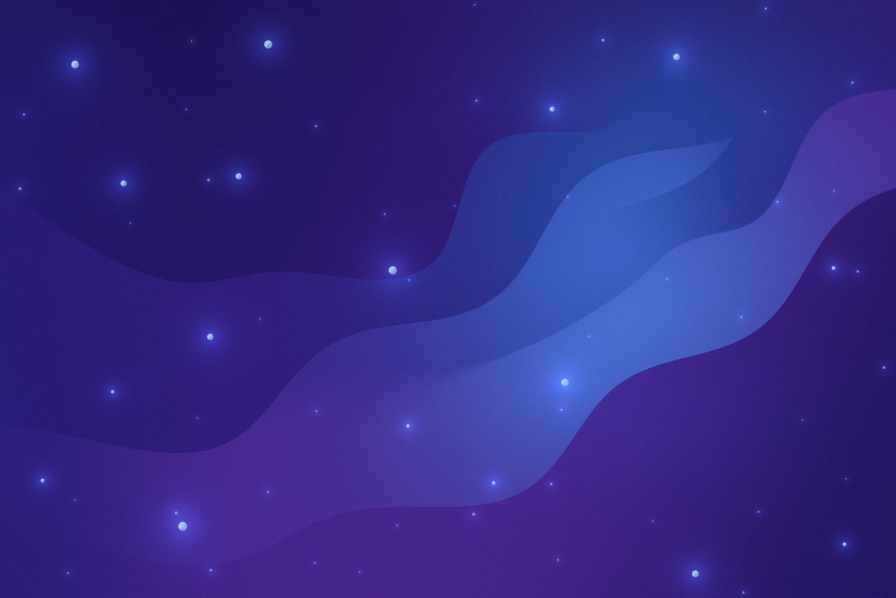
Give the GLSL for this background, as a Shadertoy shader.

```glsl
#define WAVE_AXIS vec2(0.8, 0.6)
#define NAVY vec3(0.13, 0.08, 0.38)
#define PLUM vec3(0.18, 0.10, 0.45)
#define INDIGO vec3(0.19, 0.11, 0.48)
#define VIOLET vec3(0.28, 0.155, 0.565)
#define DUSK_BLUE vec3(0.16, 0.28, 0.63)
#define BRIGHT_BLUE vec3(0.24, 0.41, 0.79)
#define STAR_COLOR vec3(0.72, 0.88, 0.95)
#define STAR_GLOW vec3(0.22, 0.36, 0.80)
#define STAR_SIZE 0.0095
#define GRAIN 0.012

vec2 hash22(vec2 p) {
    vec3 q = fract(p.xyx * vec3(0.1031, 0.1030, 0.0973));
    q += dot(q, q.yzx + 33.33);
    return fract((q.xx + q.yz) * q.zy);
}

// Wavy height across the axis, curling upward before bendStart
float ribbon(float s, float level, float amp, float crest, float period,
             float bendStart, float bend) {
    float rise = max(bendStart - s, 0.0);
    return level + amp * cos(6.28318 * (s - crest) / period) + bend * rise * rise;
}

float cover(float d) {
    return clamp(d / max(fwidth(d), 1e-5) + 0.5, 0.0, 1.0);
}

float glow(vec2 w, vec2 center, vec2 radius) {
    vec2 d = (w - center) / radius;
    return exp(-dot(d, d));
}

// Jittered stars: x holds the lit disc, y its halo
vec2 starField(vec2 p, float cellSize, float size, float density, float seed) {
    vec2 cell = floor(p / cellSize);
    vec2 light = vec2(0.0);
    float aa = 0.8 / iResolution.y;
    for (int j = -1; j <= 1; j++) {
        for (int i = -1; i <= 1; i++) {
            vec2 id = cell + vec2(float(i), float(j));
            vec2 kind = hash22(id + seed + 57.0);
            vec2 d = p - (id + 0.15 + 0.7 * hash22(id + seed)) * cellSize;
            float radius = size * mix(0.35, 1.0, kind.x * kind.x);
            float present = step(kind.y, density);
            float dist = length(d);
            float shade = 0.85 - 0.25 * smoothstep(-0.3, 0.3, (d.x - d.y) / radius);
            float disc = 1.0 - smoothstep(radius * 0.6 - aa, radius * 0.6 + aa, dist);
            light.x = max(light.x, present * disc * shade);
            light.y += present * exp(-dist / (radius * 2.2));
        }
    }
    return light;
}

void mainImage(out vec4 fragColor, in vec2 fragCoord) {
    vec2 p = fragCoord / iResolution.y;
    // w.x runs along the ribbons, w.y across them
    vec2 w = vec2(dot(p, WAVE_AXIS), dot(p, vec2(-WAVE_AXIS.y, WAVE_AXIS.x)));
    float s = w.x;

    // Ribbon borders, from top to bottom
    float upper = ribbon(s, 0.064, 0.050, 1.11, 0.41, 0.82, 3.0);
    float crest = ribbon(s, 0.006 - 0.06 * s, 0.043, 1.22, 0.53, 0.70, 0.7);
    float lobe = ribbon(s, -0.11, 0.025, 1.585, 0.45, 1.0, 0.0);
    float inner = ribbon(s, -0.215, 0.038 * smoothstep(1.15, 1.4, s), 1.6, 0.42, 1.15, 0.6);
    float lower = ribbon(s, -0.368, 0.033, 1.53, 0.49, 1.0, 0.5);

    // Sky with a faint blue haze at the top
    vec3 haze = mix(INDIGO, DUSK_BLUE, glow(w, vec2(1.26, -0.07), vec2(0.36, 0.25)));
    float skyFade = smoothstep(0.2, 0.6, length((p - vec2(0.2, 0.9)) * vec2(1.0, 0.8)));
    vec3 sky = mix(NAVY, PLUM, skyFade);
    sky = mix(sky, haze, smoothstep(1.02, 1.36, s));
    vec3 color = mix(sky, haze, cover(upper - w.y));

    // Crest ribbon, dissolving into the haze on the right
    vec3 band = mix(vec3(0.23, 0.145, 0.54), BRIGHT_BLUE - 0.02,
                    glow(w, vec2(1.20, -0.14), vec2(0.36, 0.25)));
    band = mix(band, haze, smoothstep(1.15, 1.45, s) * cover(lobe - w.y));
    float underCrest = cover(crest - w.y);
    color = mix(color, band, underCrest * (1.0 - smoothstep(1.32, 1.53, s)));

    // Brightest ribbon, its border softening toward the left
    vec3 bright = mix(VIOLET, BRIGHT_BLUE + vec3(0.03, 0.01, 0.01),
                      glow(w, vec2(1.12, -0.25), vec2(0.37, 0.24)));
    float softness = mix(0.10, 0.002, smoothstep(0.55, 0.95, s));
    float underInner = smoothstep(-softness, softness, inner - w.y);
    color = mix(color, bright, underInner * underCrest);

    // Lower ground
    vec3 ground = mix(VIOLET - vec3(0.01, 0.015, 0.02), NAVY,
                      smoothstep(0.75, 1.5, p.x - 0.4 * p.y));
    ground += vec3(0.0, 0.03, 0.05) * glow(p, vec2(1.08, 0.32), vec2(0.25, 0.15));
    color = mix(color, ground, cover(lower - w.y));

    // Side and top shading
    color = mix(color, vec3(0.14, 0.105, 0.45),
                0.8 * (1.0 - smoothstep(-0.05, 0.40, p.x + 0.12 * (p.y - 0.5))));
    color *= 1.0 - 0.10 * smoothstep(0.78, 1.0, p.y);

    // Large and small stars
    vec2 stars = starField(p, 0.25, STAR_SIZE * 1.4, 0.75, 11.0);
    vec2 dust = starField(p + 0.07, 0.16, STAR_SIZE * 0.45, 0.6, 83.0);
    color += STAR_GLOW * (0.42 * stars.y + 0.2 * dust.y);
    color = mix(color, STAR_COLOR, clamp(stars.x + 0.7 * dust.x, 0.0, 1.0));

    // Fine grain
    color += GRAIN * (hash22(floor(p * 342.0)).x - 0.5);
    fragColor = vec4(clamp(color, 0.0, 1.0), 1.0);
}
```
